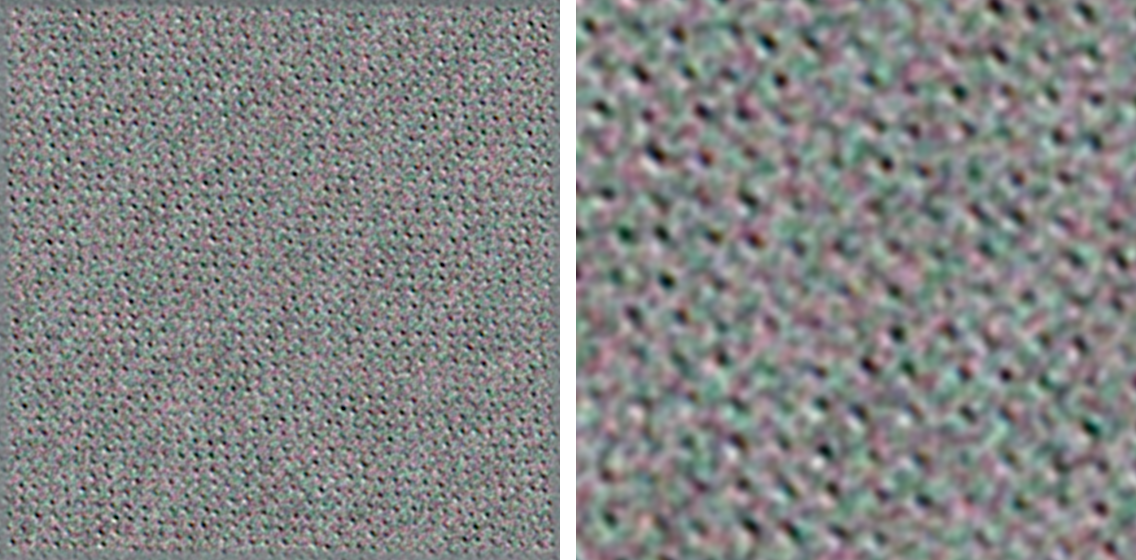
Left: the whole. Right: its middle third, enlarged.
Write a WebGL 1 fragment shader that draws this pattern.

```glsl
precision highp float;

uniform vec2 u_resolution;

#define COLUMNS 37.0
#define ROWS 41.0
#define ROW_SHIFT 0.88
#define ROW_TILT 2.4
#define JITTER 0.22
#define GRAIN_SCALE 96.0
#define GRAIN_CONTRAST 0.24
#define TINT_CONTRAST 0.19
#define PIT_DEPTH 0.34
#define GLINT_HEIGHT 0.21
#define MARGIN 0.026
#define BASE_COLOR vec3(0.514, 0.520, 0.517)

vec2 hash2(vec2 p) {
    vec2 k = vec2(dot(p, vec2(127.1, 311.7)), dot(p, vec2(269.5, 183.3)));
    return fract(sin(k) * 43758.55);
}

vec2 gradient(vec2 cell) {
    float angle = 6.28318 * hash2(cell).x;
    return vec2(cos(angle), sin(angle));
}

float gradientNoise(vec2 p) {
    vec2 i = floor(p);
    vec2 f = p - i;
    vec2 w = f * f * f * (f * (f * 6.0 - 15.0) + 10.0);
    vec2 e = vec2(1.0, 0.0);
    float low = mix(dot(gradient(i), f), dot(gradient(i + e), f - e), w.x);
    float high = mix(dot(gradient(i + e.yx), f - e.yx),
                     dot(gradient(i + 1.0), f - 1.0), w.x);
    return mix(low, high, w.y);
}

// Soft ellipse whose long axis runs down to the right
float blob(vec2 d, vec2 radius) {
    vec2 r = vec2(d.x - d.y, d.x + d.y) * 0.7071 / radius;
    return exp(-dot(r, r));
}

// Dark pit with glints beside it and a slight colour split
vec3 pit(vec2 d, vec2 seed) {
    vec2 split = vec2(0.07, 0.02) * (seed.x - 0.35);
    vec2 size = vec2(0.22, 0.14);
    vec3 dark = vec3(blob(d + split, size), blob(d, size), blob(d - split, size));
    float glint = blob(d - vec2(-0.18, -0.21), vec2(0.24, 0.14));
    float rim = blob(d - vec2(0.21, 0.18), vec2(0.18, 0.13));
    float strength = mix(0.55, 1.15, seed.y);
    return strength * (GLINT_HEIGHT * (glint + 0.55 * rim) - PIT_DEPTH * dark);
}

// Sheared lattice of pits, lined up along rising diagonals
vec3 pitLattice(vec2 uv) {
    float row = uv.y * ROWS + uv.x * ROW_TILT;
    vec2 q = vec2(uv.x * COLUMNS - ROW_SHIFT * row, row);
    vec2 home = floor(q);
    vec3 sum = vec3(0.0);
    for (int j = -1; j <= 1; j++) {
        for (int i = -1; i <= 1; i++) {
            vec2 cell = home + vec2(float(i), float(j));
            vec2 offset = q - cell - 0.5 - JITTER * (hash2(cell + 17.0) - 0.5);
            float dx = (offset.x + ROW_SHIFT * offset.y) / COLUMNS;
            float dy = (offset.y - ROW_TILT * dx) / ROWS;
            sum += pit(vec2(dx, dy) * COLUMNS, hash2(cell + 53.0));
        }
    }
    return sum;
}

// Mostly green against magenta, with some red against teal
vec3 colorGrain(vec2 uv) {
    vec2 p = uv * GRAIN_SCALE * 0.75;
    float green = gradientNoise(p + 31.3) + 0.3 * gradientNoise(p * 0.4 + 91.9);
    float red = gradientNoise(p + 157.7);
    return green * vec3(-0.5, 0.65, -0.15) + red * vec3(0.65, -0.2, -0.25);
}

void main() {
    vec2 uv = gl_FragCoord.xy / u_resolution;

    // Fine grain and rising diagonal streaks
    vec2 slanted = vec2(uv.x - uv.y, 0.75 * (uv.x + uv.y));
    float grain = gradientNoise(slanted * GRAIN_SCALE * 0.8);
    float fine = gradientNoise(uv * GRAIN_SCALE * 1.5 + 71.0);
    float streak = gradientNoise(slanted * vec2(28.0, 8.0) + 11.0);
    float cloud = gradientNoise(uv * 13.0 + 41.0);

    // Uneven strength in broad patches and along the streaks
    float patchiness = 1.0 + 0.4 * gradientNoise(uv * 7.0 + 5.0) - 0.6 * streak;
    vec3 relief = pitLattice(uv) * patchiness
                + GRAIN_CONTRAST * (grain + 0.5 * fine)
                + TINT_CONTRAST * colorGrain(uv)
                + streak * vec3(0.10, 0.07, 0.08)
                + cloud * vec3(-0.03, 0.02, 0.02);

    // Faded, slightly cool margin with a dim upper edge
    vec2 border = min(uv, 1.0 - uv);
    float inside = smoothstep(0.003, MARGIN, min(border.x, border.y));
    vec3 color = BASE_COLOR + relief * mix(0.35, 1.0, inside);
    color += (1.0 - inside) * vec3(-0.03, -0.01, 0.0);
    color -= 0.05 * smoothstep(0.985, 0.995, uv.y);

    gl_FragColor = vec4(clamp(color, 0.0, 1.0), 1.0);
}
```
